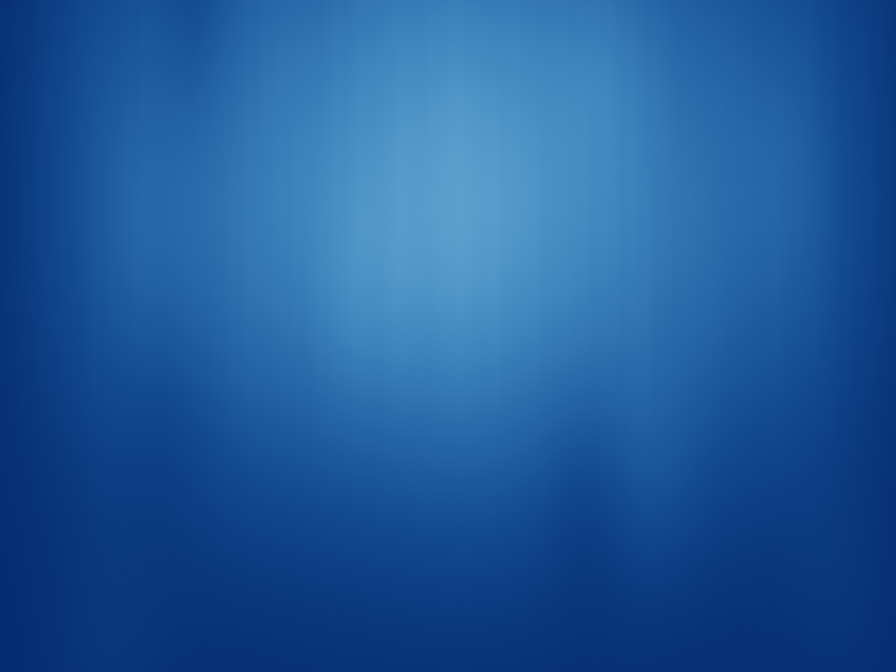
This background is drawn by a Shadertoy shader. Its source:

```glsl
// A soft blue curtain of light: one broad glow, fading to deep navy at the sides
// and floor, shaped by wide blurred folds and combed with fine vertical streaks.
// A single light level is built first, then turned into colour by a smooth ramp.

#define GLOW_CENTER vec2(0.51, 0.70)
#define FALL_BELOW 0.44
#define FALL_ABOVE 0.52
#define SIDE_SLOPE 1.7
#define FLOOR_LEVEL 0.05
#define FOLD_HEIGHT 0.17
#define STREAK_GAIN 0.055
#define FOLD_COUNT 10

// Each fold: centre x, centre y, half width, gain
const vec4 FOLDS[FOLD_COUNT] = vec4[FOLD_COUNT](
    vec4(0.22, 0.98, 0.035, -0.10), vec4(0.41, 0.56, 0.05, 0.07),
    vec4(0.19, 0.38, 0.05, -0.06),  vec4(0.65, 0.27, 0.05, -0.07),
    vec4(0.73, 0.30, 0.05, 0.07),   vec4(0.67, 0.90, 0.06, 0.07),
    vec4(0.87, 0.75, 0.05, 0.05),   vec4(0.15, 0.68, 0.04, 0.05),
    vec4(0.12, 0.03, 0.07, 0.06),   vec4(0.94, 0.12, 0.06, 0.05));

float hash(vec2 p) {
    return fract(sin(dot(p, vec2(127.1, 311.7))) * 43758.5453);
}

float valueNoise(vec2 p) {
    vec2 cell = floor(p);
    vec2 f = fract(p);
    f = f * f * (3.0 - 2.0 * f);
    float low = mix(hash(cell), hash(cell + vec2(1.0, 0.0)), f.x);
    float high = mix(hash(cell + vec2(0.0, 1.0)), hash(cell + vec2(1.0)), f.x);
    return mix(low, high, f.y);
}

// Broad glow: uneven vertical bell times a tent that drops near the sides
float glow(vec2 uv) {
    vec2 d = uv - GLOW_CENTER;
    float fall = d.y < 0.0 ? FALL_BELOW : FALL_ABOVE;
    float vertical = exp(-d.y * d.y / (fall * fall));
    float tent = 1.07 - SIDE_SLOPE * sqrt(d.x * d.x + 0.0016);
    float sides = 1.0 - smoothstep(0.38, 0.62, abs(d.x));
    return vertical * max(tent, 0.0) * sides;
}

// Wide light and dark folds
float folds(vec2 uv) {
    float sum = 0.0;
    for (int i = 0; i < FOLD_COUNT; i++) {
        vec2 d = (uv - FOLDS[i].xy) / vec2(FOLDS[i].z, FOLD_HEIGHT);
        sum += FOLDS[i].w * exp(-dot(d, d));
    }
    return sum;
}

// Vertical streaks, stretched noise in three octaves
float streaks(vec2 uv) {
    float sum = 0.0;
    float gain = 0.5;
    float frequency = 38.0;
    for (int i = 0; i < 3; i++) {
        vec2 p = vec2(uv.x * frequency, uv.y * 2.0 + float(i) * 17.0);
        sum += gain * (valueNoise(p) - 0.5);
        gain *= 0.7;
        frequency *= 2.3;
    }
    return sum;
}

// Navy to sky blue
vec3 blueRamp(float t) {
    return vec3(0.01, 0.14, 0.41)
         + vec3(0.15, 0.48, 0.52) * t
         + vec3(0.19, 0.0, -0.13) * t * t;
}

void mainImage(out vec4 fragColor, in vec2 fragCoord) {
    vec2 uv = fragCoord / iResolution.xy;

    float level = FLOOR_LEVEL + 0.95 * glow(uv) + folds(uv);
    float streakFade = smoothstep(0.05, 0.6, uv.y) * (0.4 + 0.6 * level);
    level += STREAK_GAIN * streakFade * streaks(uv);

    // Slight dither keeps the gradient free of bands
    vec3 color = blueRamp(clamp(level, 0.0, 1.05));
    color += (hash(uv * 91.7) - 0.5) / 255.0;
    fragColor = vec4(color, 1.0);
}
```
